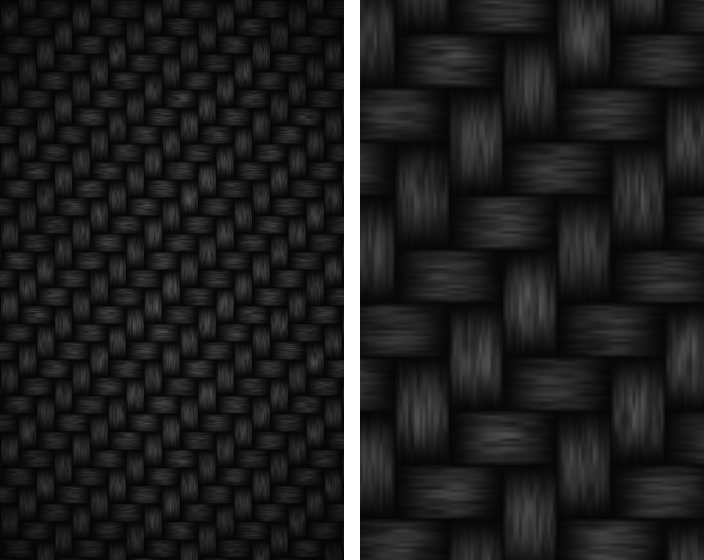
Left: the whole. Right: its middle third, enlarged.
Write a WebGL 2 fragment shader that draws this pattern.

```glsl
#version 300 es
precision highp float;

uniform vec2 u_resolution;
out vec4 fragColor;

float hash(vec2 p) {
    vec3 q = fract(p.xyx * vec3(0.1031, 0.1030, 0.0973));
    q += dot(q, q.yzx + 33.33);
    return fract((q.x + q.y) * q.z);
}

float noise(vec2 p) {
    vec2 i = floor(p);
    vec2 f = fract(p);
    f = f * f * (3.0 - 2.0 * f);
    return mix(mix(hash(i), hash(i + vec2(1, 0)), f.x),
               mix(hash(i + vec2(0, 1)), hash(i + vec2(1, 1)), f.x), f.y);
}

// Fine strands: x runs across the tow, y along it
float fibres(vec2 p, float seed) {
    vec2 offset = vec2(floor(seed * 400.0), floor(seed * 170.0));
    float fine = noise(p * vec2(19.0, 2.6) + offset);
    float broad = noise(p * vec2(7.0, 1.6) + offset + 57.0);
    return 0.6 * fine + 0.4 * broad;
}

void main() {
    // Square weave cells, rows counted from the top
    vec2 fromTop = vec2(gl_FragCoord.x, u_resolution.y - gl_FragCoord.y);
    vec2 p = fromTop / u_resolution.y * 31.13 - vec2(0.03, 0.0);
    vec2 cell = floor(p);
    vec2 local = p - cell;

    // 2x2 twill: each tow floats over two cells, stepping diagonally
    float phase = mod(cell.x + cell.y, 4.0);
    bool isWarp = phase < 2.0;
    float across = isWarp ? local.x : local.y;
    float along = isWarp ? phase + local.y : phase - 2.0 + local.x;
    vec2 towId = isWarp ? vec2(cell.x, cell.y - phase)
                        : vec2(cell.x - phase + 2.0, cell.y + 91.0);
    float seed = hash(towId + 40.0);

    // Rounded tow: bright crown, ends sinking under the neighbours
    float crown = pow(max(sin(3.14159 * along * 0.5), 0.0), 1.4);
    float body = 0.55 + 0.45 * sin(3.14159 * across);
    float sideGap = min(across, 1.0 - across);
    float edge = smoothstep(0.0, 0.08, sideGap);
    float shade = crown * body * mix(0.3, 1.0, edge);

    // Strand contrast and a small change of sheen from tow to tow
    float strand = mix(0.45, 1.55, fibres(vec2(across, along), seed));
    float sheen = (isWarp ? 0.19 : 0.165) * mix(0.9, 1.1, seed);

    // Soft light centred on the sheet
    vec2 q = gl_FragCoord.xy / u_resolution * 2.0 - 1.0;
    float light = 1.08 - 0.28 * q.x * q.x - 0.42 * q.y * q.y;

    float grey = 0.014 + (0.012 * strand + sheen * shade * strand) * light;
    fragColor = vec4(vec3(grey), 1.0);
}
```
